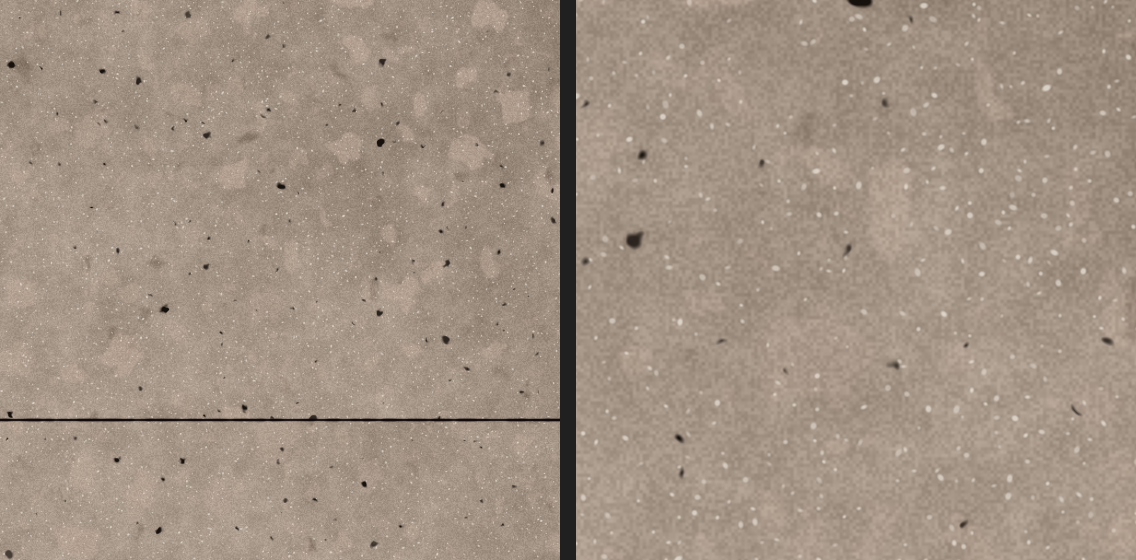
Left: the whole. Right: its middle third, enlarged.
Reproduce this texture procedurally as a Shadertoy shader.

```glsl
// Speckled beige stone slabs with pale chips, dark pits, fine grain and one thin dark joint.
#define JOINT_Y 0.25
#define JOINT_HALF 0.0021
#define STONE vec3(0.622, 0.560, 0.505)
#define CHIP vec3(0.725, 0.645, 0.585)
#define STAIN vec3(0.400, 0.340, 0.280)
#define PIT vec3(0.085, 0.065, 0.050)
#define GLINT vec3(0.900, 0.870, 0.830)
#define GROOVE vec3(0.070, 0.040, 0.040)
#define GRAIN 0.095
#define MOTTLE 0.10

vec4 hash4(vec2 p) {
    vec4 q = fract(p.xyxy * vec4(0.1031, 0.1030, 0.0973, 0.1099));
    q += dot(q, q.wzxy + 33.33);
    return fract((q.xxyz + q.yzzw) * q.zywx);
}

float valueNoise(vec2 p) {
    vec2 i = floor(p), f = fract(p);
    f = f * f * (3.0 - 2.0 * f);
    float low = mix(hash4(i).x, hash4(i + vec2(1, 0)).x, f.x);
    float high = mix(hash4(i + vec2(0, 1)).x, hash4(i + vec2(1, 1)).x, f.x);
    return mix(low, high, f.y);
}

vec2 warp(vec2 p) {
    return vec2(valueNoise(p), valueNoise(p + 31.4)) - 0.5;
}

float fbm(vec2 p) {
    float sum = 0.0, amp = 0.5;
    for (int i = 0; i < 4; i++) {
        sum += amp * valueNoise(p);
        p = mat2(1.6, 1.2, -1.2, 1.6) * p + 7.3;
        amp *= 0.55;
    }
    return sum;
}

// Coverage of randomly placed, turned and stretched spots, one per cell at most.
float scatter(vec2 p, float cells, float density, vec2 radii, float soft, float seed) {
    vec2 home = floor(p * cells);
    float cover = 0.0;
    for (int y = -1; y <= 1; y++)
    for (int x = -1; x <= 1; x++) {
        vec2 id = home + vec2(x, y);
        vec4 h = hash4(id + seed);
        vec4 g = hash4(id + seed + 51.7);
        if (h.x > density) continue;
        vec2 d = p - (id + 0.1 + 0.8 * h.yz) / cells;
        float a = 6.2832 * g.x;
        d = mat2(cos(a), sin(a), -sin(a), cos(a)) * d;
        d.x *= mix(0.6, 1.0, g.y);
        float r = mix(radii.x, radii.y, h.w * h.w * h.w);
        float spot = 1.0 - smoothstep(-soft, soft, length(d) - r);
        cover = max(cover, spot * mix(0.5, 1.0, g.z));
    }
    return cover;
}

void mainImage(out vec4 fragColor, in vec2 fragCoord) {
    vec2 uv = fragCoord / iResolution.y;
    float px = 1.0 / iResolution.y;

    // Each slab takes its own region of the pattern
    vec2 p = uv + 3.0 + step(uv.y, JOINT_Y) * vec2(5.0, 2.0);
    vec2 chipPos = p + 0.026 * warp(p * 42.0) + 0.010 * warp(p * 110.0);
    vec2 pitPos = p + 0.005 * warp(p * 170.0);

    // Stone body: cloudy mottling and light falling off to the upper right
    vec3 col = STONE + MOTTLE * (fbm(p * 9.0) - 0.45);
    col += 0.09 * (fbm(p * 42.0) - 0.45);
    col += 0.035 - 0.035 * uv.x - 0.032 * uv.y;

    // Faint partial seam with a darker band above it
    float seam = uv.y - 0.703;
    float span = smoothstep(0.15, 0.3, uv.x) * (1.0 - smoothstep(0.5, 0.65, uv.x));
    col -= 0.03 * span * smoothstep(-px, px, seam) * exp(-max(seam, 0.0) * 45.0);

    // Pale chips, large and small
    float chips = scatter(chipPos, 10.0, 0.65, vec2(0.011, 0.034), 0.0045, 11.0);
    chips = max(chips, 0.7 * scatter(chipPos, 24.0, 0.5, vec2(0.004, 0.012), 0.003, 23.0));
    col = mix(col, CHIP, 0.75 * chips);

    // Blurred brown stains
    float stains = scatter(chipPos, 14.0, 0.38, vec2(0.002, 0.011), 0.008, 37.0);
    col = mix(col, STAIN, 0.5 * stains);

    // Fine grain and bright mineral glints
    col += GRAIN * (valueNoise(p * 512.0 + 0.5) - 0.5);
    float glints = scatter(p, 112.0, 0.27, vec2(0.0008, 0.0017), 0.0006 + 0.4 * px, 43.0);
    col = mix(col, GLINT, 0.85 * glints);

    // Dark pits with a soft halo
    float halo = scatter(pitPos, 13.0, 0.45, vec2(0.0022, 0.0070), 0.0045, 61.0);
    float pits = scatter(pitPos, 13.0, 0.45, vec2(0.0016, 0.0062), 0.0014 + 0.5 * px, 61.0);
    float dots = scatter(pitPos, 21.0, 0.14, vec2(0.0010, 0.0030), 0.0014 + 0.5 * px, 79.0);
    col = mix(col, STAIN, 0.5 * halo);
    col = mix(col, PIT, min(1.0, 1.2 * max(pits, 0.75 * dots)));

    // Joint between the slabs, with slightly worn edges
    float wear = 0.0008 * (valueNoise(vec2(uv.x * 90.0, 4.0)) - 0.5);
    float edge = abs(uv.y - JOINT_Y) - JOINT_HALF - wear;
    col *= 1.0 - 0.10 * (1.0 - smoothstep(0.0, 0.004, edge));
    col = mix(GROOVE, col, smoothstep(-0.8 * px, 0.8 * px, edge));

    fragColor = vec4(clamp(col, 0.0, 1.0), 1.0);
}
```
